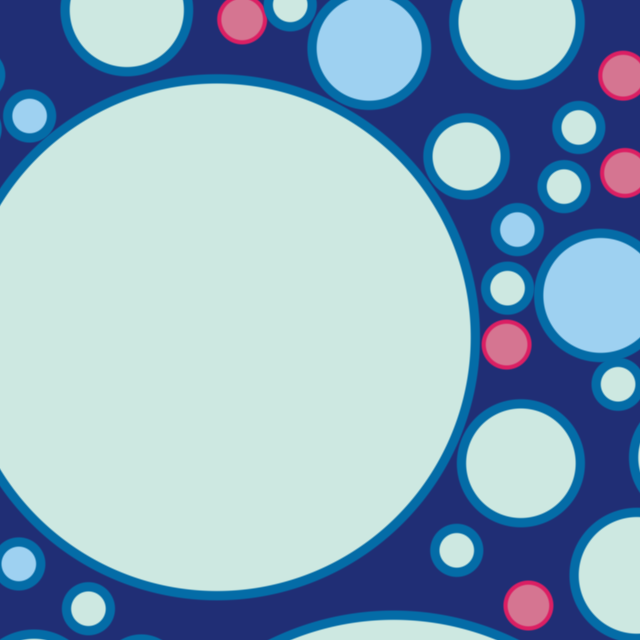
Write a WebGL 1 fragment shader that draws this pattern.

```glsl
precision highp float;

uniform vec2 u_resolution;

// Colours
const vec3 NAVY = vec3(0.125, 0.182, 0.460);
const vec3 RIM_BLUE = vec3(0.015, 0.425, 0.655);
const vec3 PALE_MINT = vec3(0.802, 0.910, 0.882);
const vec3 SKY = vec3(0.620, 0.820, 0.945);
const vec3 PINK = vec3(0.835, 0.460, 0.570);
const vec3 CRIMSON = vec3(0.860, 0.120, 0.390);

// Sizes, in canvas units
const vec3 MAIN_GIANT = vec3(0.339, 0.473, 0.411);
const vec3 LOWER_GIANT = vec3(0.615, -0.394, 0.440);
const float MEDIUM_CELL = 0.17;
const float MEDIUM_MIN = 0.058;
const float MEDIUM_MAX = 0.106;
const float MEDIUM_JITTER = 0.75;
const float SMALL_CELL = 0.085;
const float SMALL_RADIUS = 0.0415;
const float SMALL_SPACING = 0.078;
const float SMALL_JITTER = 0.45;
const float PINK_RADIUS = 0.039;
const float RIM = 0.0145;
const float PINK_RIM = 0.0065;
const float GAP = 0.003;
const float OVERLAP = 0.006;
const float EDGE = 0.0019;

// Shares of the colour variants
const float MEDIUM_SKY_SHARE = 0.38;
const float SMALL_SKY_SHARE = 0.12;
const float SMALL_PINK_SHARE = 0.24;

vec3 hash3(vec2 cell, float seed) {
  vec3 q = fract((cell.xyx + seed) * vec3(0.1031, 0.1030, 0.0973));
  q += dot(q, q.yxz + 33.33);
  return fract((q.xxy + q.yzz) * q.zyx);
}

vec2 neighbour(int k) {
  float f = float(k);
  return vec2(mod(f, 3.0), floor((f + 0.5) / 3.0)) - 1.0;
}

float circleDistance(vec2 p, vec3 circle) {
  return length(p - circle.xy) - circle.z;
}

float giantDistance(vec2 p) {
  return min(circleDistance(p, MAIN_GIANT), circleDistance(p, LOWER_GIANT));
}

// Roomiest of several random spots in a cell: centre and radius
vec3 mediumCandidate(vec2 cell) {
  vec3 best = vec3(0.0);
  for (int i = 0; i < 4; i++) {
    vec3 h = hash3(cell, 5.7 + 7.31 * float(i));
    vec2 centre = (cell + 0.5 + (h.xy - 0.5) * MEDIUM_JITTER) * MEDIUM_CELL;
    float wanted = mix(MEDIUM_MIN, MEDIUM_MAX, h.z);
    float radius = min(wanted, giantDistance(centre) - GAP);
    if (radius > best.z) best = vec3(centre, radius);
  }
  return best;
}

// Larger candidates displace smaller ones; radius 0 means an empty cell
vec3 mediumCircle(vec2 cell) {
  vec3 circle = mediumCandidate(cell);
  if (circle.z < MEDIUM_MIN) return vec3(0.0);
  for (int k = 0; k < 9; k++) {
    vec3 other = mediumCandidate(cell + neighbour(k));
    if (other.z > circle.z && circleDistance(circle.xy, other) < circle.z)
      return vec3(0.0);
  }
  return circle;
}

float mediumDistance(vec2 p) {
  float d = 1.0;
  for (int k = 0; k < 9; k++) {
    vec3 circle = mediumCircle(floor(p / MEDIUM_CELL) + neighbour(k));
    if (circle.z > 0.0) d = min(d, circleDistance(p, circle));
  }
  return d;
}

// Centre and rank of a small circle; rank -1 if a giant covers it
vec3 smallCandidate(vec2 cell) {
  vec3 h = hash3(cell, 61.3);
  vec2 centre = (cell + 0.5 + (h.xy - 0.5) * SMALL_JITTER) * SMALL_CELL;
  return vec3(centre, giantDistance(centre) > SMALL_RADIUS - OVERLAP ? h.z : -1.0);
}

bool clearOfMediums(vec2 centre) {
  return mediumDistance(centre) > SMALL_RADIUS - OVERLAP;
}

// Only neighbours that have room themselves can displace a small circle
bool smallSurvives(vec2 cell, vec3 candidate) {
  if (candidate.z < 0.0 || !clearOfMediums(candidate.xy)) return false;
  for (int k = 0; k < 9; k++) {
    vec3 other = smallCandidate(cell + neighbour(k));
    if (other.z > candidate.z && distance(other.xy, candidate.xy) < SMALL_SPACING) {
      if (clearOfMediums(other.xy)) return false;
    }
  }
  return true;
}

vec3 paint(vec3 base, float d, float rim, vec3 rimColour, vec3 core) {
  vec3 colour = mix(rimColour, base, smoothstep(-EDGE, EDGE, d));
  return mix(core, colour, smoothstep(-EDGE, EDGE, d + rim));
}

void main() {
  vec2 p = gl_FragCoord.xy / min(u_resolution.x, u_resolution.y);
  vec3 colour = NAVY;
  float giant = giantDistance(p);

  if (giant > -RIM) {
    for (int k = 0; k < 9; k++) {
      // Medium circles
      vec2 cell = floor(p / MEDIUM_CELL) + neighbour(k);
      vec3 circle = mediumCircle(cell);
      if (circle.z > 0.0) {
        vec3 core = hash3(cell, 143.9).x < MEDIUM_SKY_SHARE ? SKY : PALE_MINT;
        colour = paint(colour, circleDistance(p, circle), RIM, RIM_BLUE, core);
      }
      // Small circles
      cell = floor(p / SMALL_CELL) + neighbour(k);
      vec3 candidate = smallCandidate(cell);
      float d = distance(p, candidate.xy);
      if (d < SMALL_RADIUS + EDGE && smallSurvives(cell, candidate)) {
        float kind = hash3(cell, 217.1).y;
        vec3 core = kind > 1.0 - SMALL_SKY_SHARE ? SKY : PALE_MINT;
        colour = kind < SMALL_PINK_SHARE
          ? paint(colour, d - PINK_RADIUS, PINK_RIM, CRIMSON, PINK)
          : paint(colour, d - SMALL_RADIUS, RIM, RIM_BLUE, core);
      }
    }
  }
  colour = paint(colour, giant, RIM, RIM_BLUE, PALE_MINT);
  gl_FragColor = vec4(colour, 1.0);
}
```
